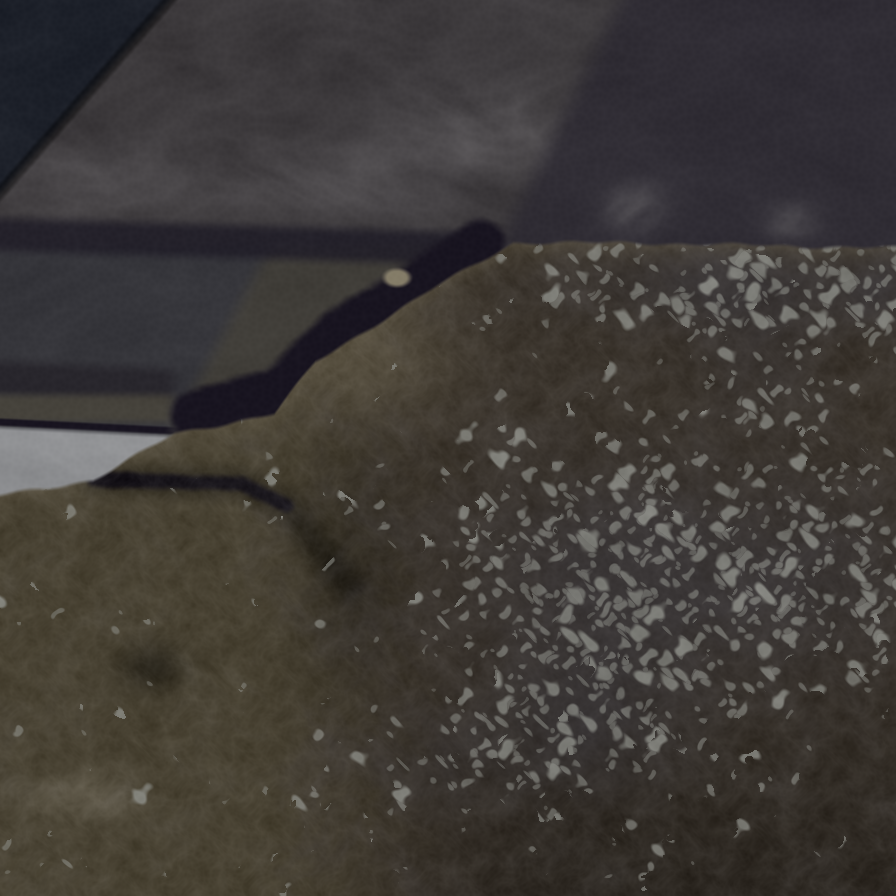
Give the GLSL for this texture, as a WebGL 1 fragment shader.

```glsl
precision highp float;
// A weathered rock shoulder lies below dark slabs, split by a shadowed gap.
// Ramps trace the rim; segments and soft ellipses place the shading,
// cellular noise gives grain and scatters pale lichen over the stone.
uniform vec2 u_resolution;

#define GRAIN 0.085
#define LICHEN_SCALE 52.0
#define LICHEN_STRENGTH 0.85
#define ROCK_BROWN vec3(0.245, 0.22, 0.19)
#define ROCK_OLIVE vec3(0.3, 0.275, 0.215)
#define ROCK_RIM vec3(0.385, 0.355, 0.29)
#define SLAB_GREY vec3(0.245, 0.233, 0.242)
#define SLAB_DARK vec3(0.19, 0.178, 0.208)
#define GAP_DARK vec3(0.095, 0.08, 0.125)
#define LICHEN_PALE vec3(0.555, 0.56, 0.535)

vec2 hash2(vec2 p) {
  vec3 q = fract(p.xyx * vec3(0.1031, 0.103, 0.0973));
  q += dot(q, q.yzx + 33.33);
  return fract((q.xx + q.yz) * q.zy);
}

vec2 wobble(vec2 p) {
  return 0.2 * sin(p.yx * 1.7 + 1.3) + 0.12 * sin(p.yx * 3.9 + p * 1.6);
}

// x: distance to the nearest cell point, y: cover of flecks.
vec2 cells(vec2 p, float density) {
  vec2 base = floor(p), result = vec2(2.0, 0.0);
  for (int j = -1; j <= 1; j++)
    for (int i = -1; i <= 1; i++) {
      vec2 c = base + vec2(float(i), float(j));
      vec2 h = hash2(c + 57.0);
      float d = distance(p, c + hash2(c));
      float r = 0.25 + 0.4 * h.y;
      float spot = (1.0 - smoothstep(r * 0.5, r, d)) * step(h.x, density);
      result = vec2(min(result.x, d), max(result.y, spot * (0.55 + 0.45 * h.y)));
    }
  return result;
}

// Layered mottling, centred near zero.
float mottle(vec2 p) {
  p += wobble(p);
  return 0.5 * cells(p, 0.0).x + 0.3 * cells(p * 2.3 + 7.0, 0.0).x
    + 0.2 * cells(p * 5.1 + 19.0, 0.0).x - 0.5;
}

float ramp(float a, float b, float x) { return clamp((x - a) / (b - a), 0.0, 1.0); }

float segment(vec2 p, vec2 a, vec2 b) {
  vec2 d = b - a;
  return length(p - a - d * clamp(dot(p - a, d) / dot(d, d), 0.0, 1.0));
}

float glow(vec2 p, float x, float y, float rx, float ry) {
  vec2 q = (p - vec2(x, y)) / vec2(rx, ry);
  return exp(-dot(q, q));
}

float band(float x, float halfWidth) {
  return 1.0 - smoothstep(halfWidth * 0.5, halfWidth * 1.4, abs(x));
}

float rockRim(float x) {
  return 0.447 + 0.017 * ramp(0.0, 0.104, x) + 0.052 * ramp(0.104, 0.195, x)
    + 0.022 * ramp(0.195, 0.306, x) + 0.058 * ramp(0.306, 0.352, x)
    + 0.085 * ramp(0.352, 0.488, x) + 0.048 * ramp(0.488, 0.573, x)
    - 0.006 * ramp(0.7, 1.0, x);
}

vec3 slabs(vec2 p) {
  float cloud = mottle(p * vec2(7.0, 13.0));
  float worn = glow(p, 0.54, 0.86, 0.08, 0.05)
    + 0.7 * glow(p, 0.36, 0.8, 0.13, 0.05) + 0.6 * glow(p, 0.08, 0.79, 0.11, 0.04);
  vec3 col = SLAB_GREY + cloud * 0.09 + worn * (0.08 + 0.1 * cloud);
  float side = p.x - 0.56 - 0.5 * (p.y - 0.74);
  col = mix(col, SLAB_DARK + cloud * 0.035, smoothstep(-0.015, 0.025, side));
  float corner = p.y - 0.785 - 1.138 * p.x;
  col = mix(col, vec3(0.115, 0.13, 0.165) + cloud * 0.05, smoothstep(-0.008, 0.008, corner));
  col *= 1.0 - 0.4 * band(corner, 0.01);
  // Lower ledge, diagonal seam and grooves.
  float seam = p.x - 0.2 - 0.54 * (p.y - 0.545);
  vec3 ledge = mix(vec3(0.215, 0.215, 0.235), vec3(0.255, 0.245, 0.225), smoothstep(-0.01, 0.02, seam));
  float inner = 1.0 - smoothstep(0.51, 0.57, p.x);
  col = mix(col, ledge + cloud * 0.05, inner * (1.0 - smoothstep(0.715, 0.735, p.y)));
  col = mix(col, vec3(0.125, 0.115, 0.155), 0.85 * inner * band(p.y - 0.738 + 0.03 * p.x, 0.019));
  float left = 1.0 - smoothstep(0.18, 0.21, p.x);
  col = mix(col, vec3(0.145, 0.135, 0.16), 0.8 * left * band(p.y - 0.578 + 0.05 * p.x, 0.02));
  col = mix(col, vec3(0.29, 0.275, 0.235), 0.8 * left * band(p.y - 0.544, 0.016));
  // Deep gap along the rock, with a pebble above it.
  vec2 a = vec2(0.31, 0.562), b = vec2(0.47, 0.685);
  float gap = min(segment(p, vec2(0.215, 0.535), a), segment(p, a, vec2(0.38, 0.63)));
  gap = min(gap, min(segment(p, vec2(0.38, 0.63), b), segment(p, b, vec2(0.535, 0.727))));
  col = mix(col, GAP_DARK, 1.0 - smoothstep(0.019, 0.032, gap + cloud * 0.012));
  float pebble = length((p - vec2(0.443, 0.69)) * vec2(1.0, 1.5));
  col = mix(col, vec3(0.52, 0.49, 0.41), 1.0 - smoothstep(0.01, 0.019, pebble));
  // Bright wedge under a thin dark joint.
  float top = p.y - 0.527 + 0.05 * p.x;
  col = mix(col, vec3(0.56, 0.565, 0.575) + cloud * 0.08, left * (1.0 - smoothstep(-0.008, 0.0, top)));
  col = mix(col, GAP_DARK, left * band(top - 0.002, 0.004));
  float dabs = glow(p, 0.71, 0.767, 0.035, 0.025) + glow(p, 0.885, 0.752, 0.025, 0.018);
  return mix(col, vec3(0.4, 0.39, 0.4), dabs * clamp(0.55 + cloud * 1.6, 0.0, 1.0));
}

vec3 rock(vec2 p, float depth) {
  float cloud = mottle(p * 14.0);
  vec3 col = mix(ROCK_OLIVE, ROCK_BROWN, smoothstep(0.25, 0.5, p.x + 0.15 * cloud));
  col = mix(col, ROCK_RIM, 0.75 * glow(p, 0.4, 0.6, 0.11, 0.07));
  col = mix(col, ROCK_RIM, 0.65 * exp(-max(depth, 0.0) * 70.0));
  col *= 1.0 - 0.22 * ramp(0.3, 0.0, p.y) * smoothstep(0.35, 0.65, p.x);
  col *= 1.0 - 0.18 * glow(p, 0.39, 0.36, 0.06, 0.13) - 0.35 * glow(p, 0.17, 0.255, 0.035, 0.025);
  col += 0.13 * glow(p, 0.09, 0.11, 0.06, 0.03) * (0.7 + cloud);
  // Curving crack and its shade.
  vec2 a = vec2(0.27, 0.46), b = vec2(0.32, 0.435);
  float crack = min(segment(p, vec2(0.105, 0.465), a), segment(p, a, b));
  float tail = segment(p, b, vec2(0.39, 0.345));
  col = mix(col, GAP_DARK + 0.04, 0.85 - 0.85 * smoothstep(0.003, 0.012, crack + 0.006 * cloud));
  col *= 0.7 + 0.3 * smoothstep(0.0, 0.03, min(crack, tail));
  col += (cloud + mottle(p * 42.0)) * GRAIN;
  // Lichen fields on bluish stains.
  float field = 0.95 * glow(p, 0.7, 0.35, 0.17, 0.12) + 0.65 * glow(p, 0.65, 0.19, 0.1, 0.08)
    + 0.5 * glow(p, 0.93, 0.36, 0.12, 0.12) + 0.75 * glow(p, 0.8, 0.685, 0.16, 0.045)
    + 0.45 * glow(p, 0.85, 0.61, 0.08, 0.08) + 0.6 * glow(p, 0.99, 0.68, 0.06, 0.05)
    + 0.35 * glow(p, 0.49, 0.15, 0.08, 0.05);
  field = clamp(field + 0.03 + cloud * 0.4, 0.0, 0.85);
  col = mix(col, vec3(0.225, 0.22, 0.255), 0.55 * field);
  vec2 q = p * LICHEN_SCALE;
  q += wobble(q * 1.4);
  float cover = max(cells(q, field * 0.75).y, 0.75 * cells(q * 1.7 + 31.0, field * 0.6).y);
  return mix(col, LICHEN_PALE + cloud * 0.12, cover * LICHEN_STRENGTH);
}

void main() {
  vec2 p = gl_FragCoord.xy / u_resolution;
  float soft = 0.002 + 1.0 / u_resolution.y;
  float depth = rockRim(p.x) + 0.0025 * sin(p.x * 71.0) * sin(p.x * 33.0) - p.y;
  vec3 col = mix(slabs(p), rock(p, depth), smoothstep(-soft, soft, depth));
  col += 0.018 * (cells(p * 150.0, 0.0).x - 0.5);
  gl_FragColor = vec4(clamp(col, 0.0, 1.0), 1.0);
}
```
